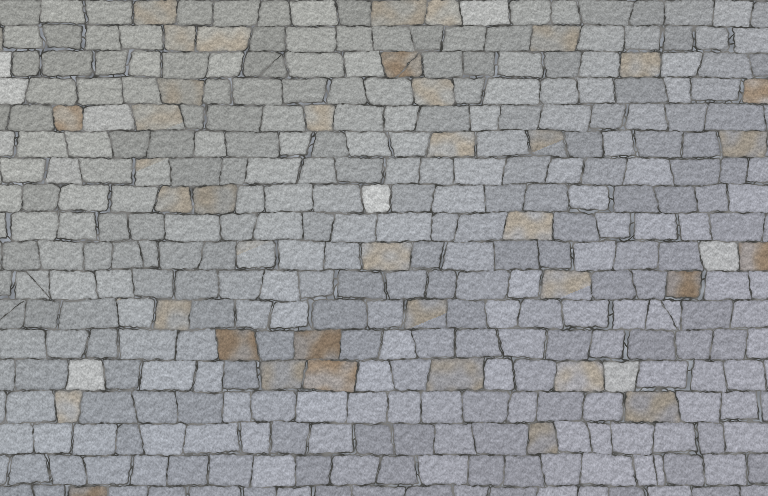
A Shadertoy shader for this texture:

```glsl
// Weathered wall of coursed grey stone blocks with thin dark joints and small filler chips.
#define ROWS 17.4        // courses down the canvas
#define STONES 18.5      // blocks across the canvas
#define BLOCK_ASPECT 1.46 // mean block width in course heights
#define WIDTH_JITTER 0.46 // variation of block widths
#define LEAN 0.24        // slant of the upright joints
#define JOINT 0.020      // half width of a joint
#define CRACK 0.040      // dark rim around filler chips
#define ROUNDING 0.13    // softness of block corners
#define ROUGHNESS 0.055  // raggedness of block edges
#define GRAIN 0.17       // strength of the surface texture
#define TONE_SPREAD 0.15 // brightness range between blocks

const vec3 COOL = vec3(0.592, 0.612, 0.640);
const vec3 WARM = vec3(0.602, 0.606, 0.590);
const vec3 MAUVE = vec3(0.590, 0.588, 0.622);
const vec3 TAN = vec3(0.610, 0.575, 0.520);
const vec3 RUST = vec3(0.520, 0.440, 0.360);
const vec3 PALE = vec3(0.720, 0.725, 0.720);
const vec3 SHADOW = vec3(0.250, 0.250, 0.240);
const vec3 MORTAR = vec3(0.480, 0.475, 0.465);

float hash(vec2 p) {
    vec3 q = fract(p.xyx * 0.1031);
    q += dot(q, q.yzx + 33.33);
    return fract((q.x + q.y) * q.z);
}

float cornerSlope(vec2 cell, vec2 offset) {
    float angle = 6.2832 * hash(cell + 17.3);
    return dot(vec2(cos(angle), sin(angle)), offset);
}

// Gradient noise, roughly -0.7 to 0.7
float noise(vec2 p) {
    vec2 i = floor(p), f = p - i, u = f * f * f * (f * (f * 6.0 - 15.0) + 10.0);
    vec2 e = vec2(1, 0);
    float a = mix(cornerSlope(i, f), cornerSlope(i + e, f - e), u.x);
    float b = mix(cornerSlope(i + e.yx, f - e.yx), cornerSlope(i + 1.0, f - 1.0), u.x);
    return mix(a, b, u.y);
}

float fbm(vec2 p) {
    float sum = 0.0, amp = 0.6;
    for (int k = 0; k < 4; k++) {
        sum += amp * noise(p);
        p = mat2(1.6, 1.2, -1.2, 1.6) * p + 5.7;
        amp *= 0.65;
    }
    return sum;
}

float smoothMax(float a, float b, float k) {
    float h = max(k - abs(a - b), 0.0) / k;
    return max(a, b) + 0.25 * h * h * k;
}

float courseShift(float row) {
    return 0.5 * mod(row, 2.0) + 0.4 * hash(vec2(row, 3.7));
}

// Position of the slanted upright joint at the left of a block
float jointX(vec2 id, float y) {
    float x = id.x + courseShift(id.y) + WIDTH_JITTER * (hash(id + 41.0) - 0.5);
    return x * BLOCK_ASPECT + LEAN * (hash(id + 67.0) - 0.5) * 2.0 * (y - 0.5);
}

// Signed distance to one irregular block
float block(vec2 p, vec2 id) {
    float y = p.y - id.y;
    float left = jointX(id, y), right = jointX(id + vec2(1, 0), y);
    float across = p.x - 0.5 * (left + right);
    float tilt = 0.10 * (hash(id + 83.0) - 0.5);
    float slack = 0.17 * pow(hash(id + 97.0), 5.0);
    float sides = max(left - p.x, p.x - right + slack);
    float beds = max(tilt * across - y, y - 1.0 + 0.7 * slack - tilt * across);
    float d = smoothMax(sides, beds, ROUNDING * (0.4 + 1.4 * pow(hash(id + 29.0), 3.0))) + JOINT;
    // A few blocks are split by a diagonal crack
    float cut = abs(across + (hash(id + 53.0) - 0.5) * 2.4 * (y - 0.5) - 0.2);
    return hash(id + 11.0) < 0.015 ? max(d, 0.025 - cut) : d;
}

vec3 blockColor(vec2 id, vec2 uv, vec2 p) {
    float warmth = smoothstep(0.35, 1.0, 0.7 * uv.y + 0.45 * (1.0 - uv.x));
    float dusk = smoothstep(0.45, 1.1, 0.7 * uv.x + 0.6 * (1.0 - uv.y));
    vec3 color = mix(mix(COOL, WARM, warmth), MAUVE, 0.7 * dusk);
    float kind = hash(id + 131.0);
    float stain = smoothstep(-0.4, 0.4, noise(p * 1.4 + id * 3.1));
    color = mix(color, TAN, (0.2 + 0.7 * stain) * step(kind, 0.06 + 0.14 * warmth));
    color = mix(color, RUST, (0.25 + 0.5 * stain) * step(kind, 0.025));
    color = mix(color, PALE, 0.75 * step(0.975, kind));
    return color * (1.0 + TONE_SPREAD * (hash(id + 151.0) - 0.5));
}

void mainImage(out vec4 fragColor, in vec2 fragCoord) {
    vec2 uv = fragCoord / iResolution.xy;
    float depth = 1.0 - uv.y, pixel = ROWS / iResolution.y;

    // Wall space in course heights, y down; upper courses are lower in height
    vec2 p = vec2(uv.x * STONES * BLOCK_ASPECT, ROWS * depth + 0.54 * sin(3.3 * depth));
    vec2 q = p + vec2(0.0, 0.12 * noise(p * 0.35));
    q += ROUGHNESS * vec2(noise(p * 3.5), noise(p * 3.5 + 31.0));

    // Nearest block among the neighbours
    float d = 9.0;
    vec2 id = vec2(0);
    for (int j = -1; j <= 1; j++) {
        float row = floor(q.y) + float(j);
        float column = floor(q.x / BLOCK_ASPECT - courseShift(row));
        for (int i = -1; i <= 1; i++) {
            vec2 cell = vec2(column + float(i), row);
            float dist = block(q, cell);
            if (dist < d) { d = dist; id = cell; }
        }
    }
    d += 0.035 * noise(p * 8.0);

    // Block face: mottling, relief lit from above, worn rim
    vec2 s = p * 4.5 + id * 7.3;
    float mottle = fbm(s), relief = mottle - fbm(s - vec2(0.08, 0.30));
    vec3 face = blockColor(id, uv, p);
    face *= 1.025 + GRAIN * (0.8 * mottle + relief) + 0.12 * noise(p * 15.0);
    face *= 1.0 - 0.12 * smoothstep(-0.09, 0.01, d);

    // Joint: shadow and mortar, with chips where the gap is wide
    vec3 joint = mix(SHADOW, MORTAR, smoothstep(-0.35, 0.40, noise(p * 2.3 + 9.0)));
    float chip = smoothstep(-0.7 * pixel, 0.7 * pixel, d - CRACK);
    chip *= smoothstep(0.02, 0.08, abs(noise(p * 2.0 + 50.0)));
    joint = mix(joint, COOL * (0.92 + 0.3 * noise(p * 2.1)), chip);

    vec3 color = mix(face, joint, smoothstep(-0.6 * pixel, 0.6 * pixel, d));
    fragColor = vec4(clamp(color, 0.0, 1.0), 1.0);
}
```
